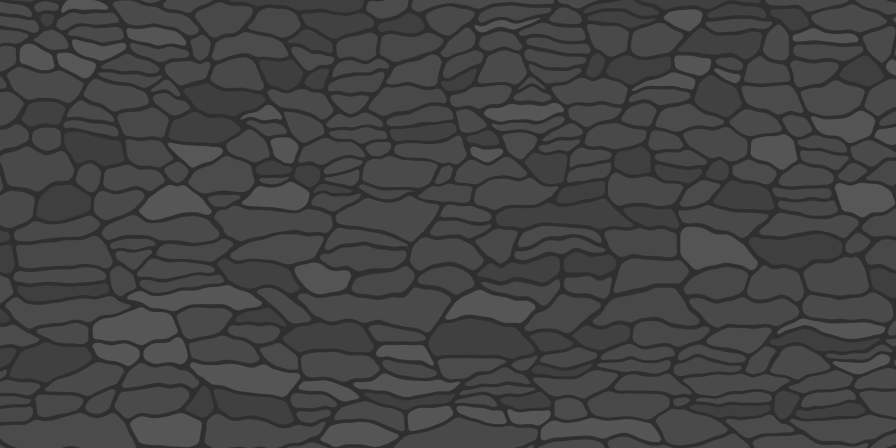
This texture is drawn by a Shadertoy shader. Its source:

```glsl
#define COURSES 17.0
#define BED_WAVE 0.68
#define NOTCH 0.17
#define SLANT 0.6
#define LINE_HALF 0.0041
#define CORNER 0.013
#define SOFTNESS 0.0016
#define MORTAR vec3(0.185)
#define STONE vec3(0.288)
#define DARK_STONE vec3(0.25)
#define LIGHT_STONE vec3(0.335)

float hash(vec2 p) {
    vec3 q = fract(vec3(p.xyx) * vec3(0.1031, 0.1030, 0.0973));
    q += dot(q, q.yzx + 33.33);
    return fract((q.x + q.y) * q.z);
}

float noise(vec2 p) {
    vec2 i = floor(p), f = fract(p);
    f = f * f * (3.0 - 2.0 * f);
    return mix(mix(hash(i), hash(i + vec2(1, 0)), f.x),
               mix(hash(i + vec2(0, 1)), hash(i + vec2(1, 1)), f.x), f.y);
}

float stoneWidth(float row) {
    return mix(0.10, 0.23, hash(vec2(row, 71.0)));
}

// x of joint k in a course; v runs from -0.5 (lower bed) to 0.5 (upper bed)
float joint(float k, float row, float v) {
    float lean = SLANT * (hash(vec2(k + 37.0, row + 11.0)) - 0.5);
    return (k + 0.7 * hash(vec2(k, row)) + 2.0 * lean * v * 0.5) * stoneWidth(row);
}

// 1 where a joint of the course meets the bed, fading to 0 around it
float jointBump(float x, float row, float v) {
    float k = floor(x / stoneWidth(row)), gap = 1.0;
    for (float i = -1.0; i <= 1.0; i++)
        gap = min(gap, abs(x - joint(k + i, row, v)));
    return exp(-gap * gap / 0.0004);
}

// Height of bed line i in courses, pulled into the joints on both sides
float bed(float i, float x) {
    float wave = 0.8 * noise(vec2(x * 8.0 + i * 5.7, i))
               + 0.2 * noise(vec2(x * 23.0, i + 50.0)) - 0.5;
    return i + BED_WAVE * wave
         + NOTCH * (jointBump(x, i, -0.5) - jointBump(x, i - 1.0, 0.5));
}

float bedSlope(float i, float x) {
    const float e = 0.003;
    return (bed(i, x + e) - bed(i, x - e)) / (2.0 * e * COURSES);
}

float jointGap(float x, float k, float row, float v, float thickness) {
    float slope = (joint(k, row, 0.5) - joint(k, row, -0.5)) / thickness;
    return abs(x - joint(k, row, v)) / sqrt(1.0 + slope * slope);
}

void mainImage(out vec4 fragColor, in vec2 fragCoord) {
    vec2 p = fragCoord / iResolution.y;

    // Uneven courses and slightly rough edges
    p.y += 0.045 * (noise(p * vec2(2.2, 4.0) + 9.0) - 0.5);
    p += 0.007 * (vec2(noise(p * 32.0), noise(p * 32.0 + 40.0)) - 0.5);
    float x = p.x, y = p.y * COURSES;

    // Course that holds this point
    float row = floor(y);
    if (y < bed(row, x)) row--;
    else if (y > bed(row + 1.0, x)) row++;
    float low = bed(row, x), high = bed(row + 1.0, x);
    float thickness = max(high - low, 0.05);
    float v = clamp((y - low) / thickness - 0.5, -0.5, 0.5);

    // Stone within the course
    float k = floor(x / stoneWidth(row));
    if (x < joint(k, row, v)) k--;
    else if (x > joint(k + 1.0, row, v)) k++;
    vec2 id = vec2(k, row);
    float sideGap = min(jointGap(x, k, row, v, thickness / COURSES),
                        jointGap(x, k + 1.0, row, v, thickness / COURSES));

    float slopeLow = bedSlope(row, x), slopeHigh = bedSlope(row + 1.0, x);
    float bedGap = min((y - low) / sqrt(1.0 + slopeLow * slopeLow),
                       (high - y) / sqrt(1.0 + slopeHigh * slopeHigh));

    // Some thick stones are two flat ones, stacked
    float middle = 0.5 * (joint(k, row, 0.0) + joint(k + 1.0, row, 0.0));
    float room = bed(row + 1.0, middle) - bed(row, middle);
    if (room > 1.05 && hash(id + 150.0) < 0.45) {
        float split = mix(low, high, 0.35 + 0.3 * noise(vec2(x * 11.0, row + 90.0)));
        float slope = 0.5 * (slopeLow + slopeHigh);
        bedGap = min(bedGap, abs(y - split) / sqrt(1.0 + slope * slope));
        if (y > split) id += 300.0;
    }

    // Rounded corners
    vec2 gaps = vec2(sideGap, bedGap / COURSES);
    float gap = CORNER - length(max(CORNER - gaps, 0.0));

    // Flat tone for each stone
    float pick = hash(id + 210.0);
    vec3 color = pick < 0.14 ? DARK_STONE : pick > 0.83 ? LIGHT_STONE : STONE;
    color += 0.014 * (hash(id + 420.0) - 0.5);

    float face = smoothstep(LINE_HALF - SOFTNESS, LINE_HALF + SOFTNESS, gap);
    fragColor = vec4(mix(MORTAR, color, face), 1.0);
}
```
